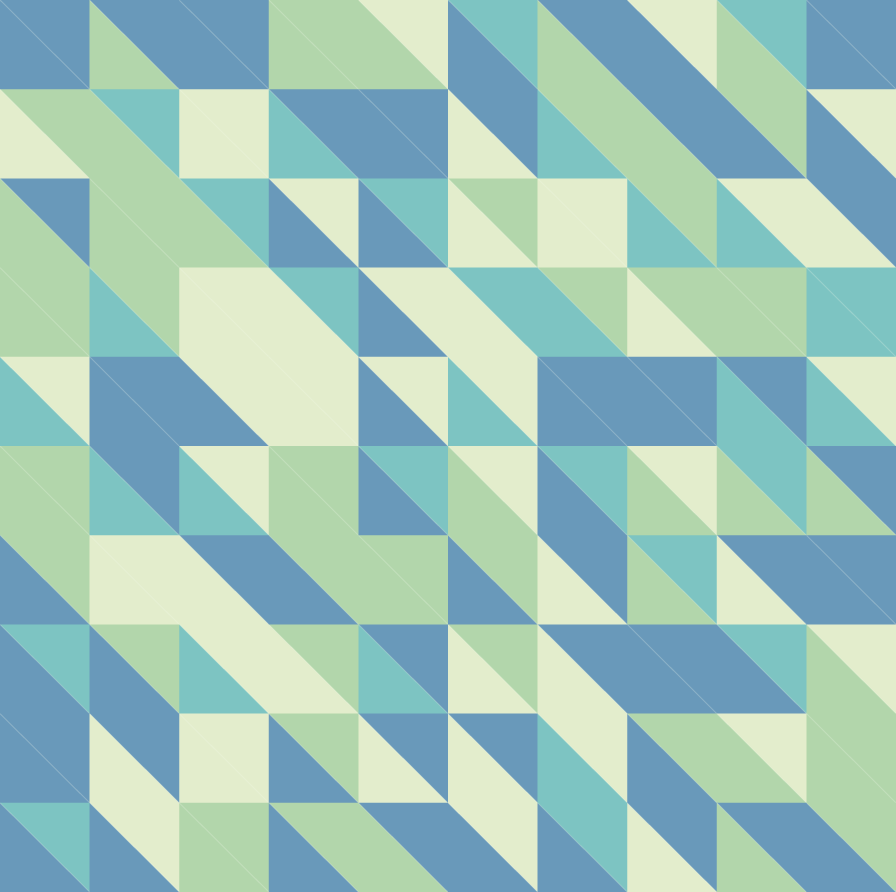
Reproduce this pattern procedurally as a Shadertoy shader.

```glsl
// A ten by ten grid of cells, each cut by a falling diagonal into two triangles.
// A sine hash picks one of four flat colours for each triangle, and a faint
// pale seam runs along every cut. Supersampling smooths all the edges.

float hash(vec2 p) {
    return fract(sin(dot(p, vec2(127.1, 311.7))) * 43758.5453);
}

// Four colours, weighted by their share of the area
vec3 palette(float h) {
    if (h < 0.28) return vec3(0.41, 0.60, 0.73); // blue
    if (h < 0.53) return vec3(0.70, 0.84, 0.67); // green
    if (h < 0.77) return vec3(0.89, 0.93, 0.80); // cream
    return vec3(0.49, 0.77, 0.76);               // teal
}

vec3 triangles(vec2 p) {
    vec2 cell = floor(p);
    vec2 f = fract(p);

    // Signed distance to the diagonal, positive in the upper right half
    float d = (f.x + f.y - 1.0) * 0.7071;
    vec3 color = palette(hash(cell + step(0.0, d) * vec2(37.0, 17.0)));

    // Hairline seam
    float seam = 1.0 - step(0.006, abs(d));
    return mix(color, vec3(0.95, 0.97, 0.92), 0.25 * seam);
}

void mainImage(out vec4 fragColor, in vec2 fragCoord) {
    // Average a 4 x 4 block of samples inside each pixel
    vec3 sum = vec3(0.0);
    for (int j = 0; j < 4; j++) {
        for (int i = 0; i < 4; i++) {
            vec2 offset = (vec2(i, j) + 0.5) / 4.0 - 0.5;
            sum += triangles((fragCoord + offset) / iResolution.xy * 10.0);
        }
    }
    fragColor = vec4(sum / 16.0, 1.0);
}
```
